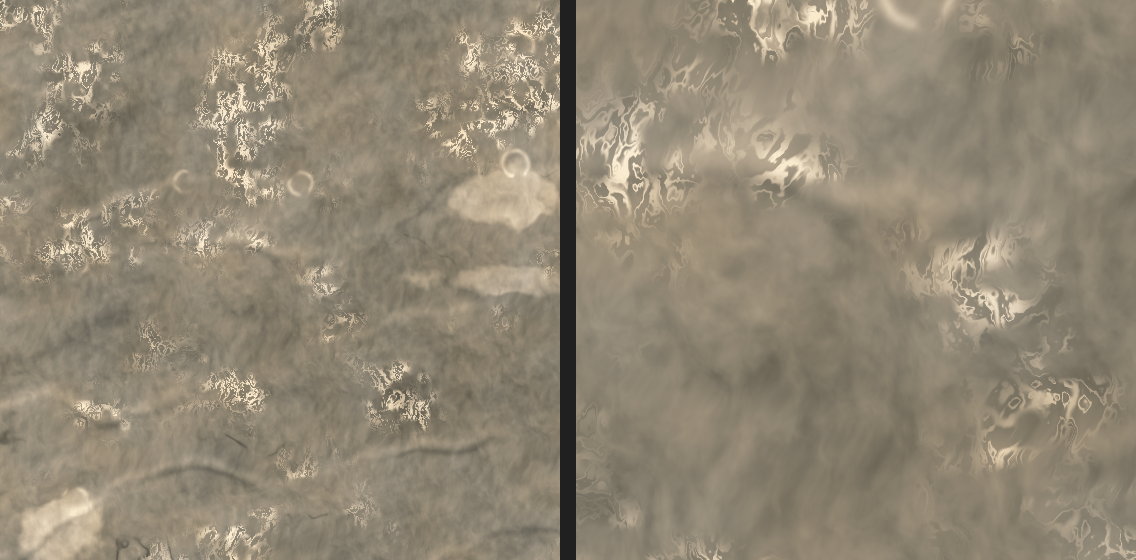
Left, the full canvas; right, a detail of the centre.
This texture is drawn by a three.js fragment shader. Its source:

```glsl
// Dry rangeland seen from high above: grey-brown soil with soft oblique streaks,
// clusters of pale crust, bare bright ground, faint tracks, rings and gullies.
// Layered value noise makes the soil; warped cellular noise makes the crust.
#define SOIL_TONE 0.545
#define SOIL_CONTRAST 0.30
#define GRAIN_CONTRAST 0.17
#define CRUST_SCALE 44.0
#define CRUST_BRIGHTNESS 0.30
#define TRACK_SLOPE 0.24
#define TRACK_COUNT 6
#define RING_CELLS 5.0
#define BARE_BRIGHTNESS 0.25

varying vec2 vUv;

vec2 hash2(vec2 p) {
  vec3 q = fract(p.xyx * vec3(0.1031, 0.1030, 0.0973));
  q += dot(q, q.yzx + 33.33);
  return fract((q.xx + q.yz) * q.zy);
}

float noise(vec2 p) {
  vec2 i = floor(p);
  vec2 f = fract(p);
  f = f * f * (3.0 - 2.0 * f);
  float low = mix(hash2(i).x, hash2(i + vec2(1.0, 0.0)).x, f.x);
  float high = mix(hash2(i + vec2(0.0, 1.0)).x, hash2(i + 1.0).x, f.x);
  return mix(low, high, f.y);
}

float fbm(vec2 p) {
  float sum = 0.0;
  float amp = 0.5;
  for (int i = 0; i < 4; i++) {
    sum += amp * noise(p);
    p = mat2(1.6, 1.2, -1.2, 1.6) * p + 17.3;
    amp *= 0.5;
  }
  return sum / 0.9375;
}

// Distances to the nearest and second nearest cell points.
vec2 cellular(vec2 p) {
  vec2 cell = floor(p);
  vec2 nearest = vec2(8.0);
  for (int y = -1; y <= 1; y++) {
    for (int x = -1; x <= 1; x++) {
      vec2 c = cell + vec2(float(x), float(y));
      float d = length(c + hash2(c) - p);
      nearest = d < nearest.x ? vec2(d, nearest.x) : vec2(nearest.x, min(nearest.y, d));
    }
  }
  return nearest;
}

float bump(float x) { return exp(-x * x); }

// Long pale tracks, each with a dark lower bank, fading in and out.
float tracks(vec2 p, float wobble) {
  float tone = 0.0;
  for (int i = 0; i < TRACK_COUNT; i++) {
    float k = float(i);
    float bend = 0.16 * noise(vec2(p.x * 3.5, k * 5.7)) + 0.04 * noise(vec2(p.x * 11.0, k * 3.1));
    float d = p.y - (0.19 * k - 0.24 + TRACK_SLOPE * p.x + bend + 0.04 * wobble);
    float pale = smoothstep(0.35, 0.7, noise(vec2(p.x * 4.0, k * 7.3 + 2.0)));
    float dark = smoothstep(0.4, 0.75, noise(vec2(p.x * 5.0, k * 9.1 + 40.0)));
    tone += 0.075 * pale * bump(d / 0.011) - 0.09 * dark * bump((d + 0.016) / 0.007);
  }
  return tone;
}

// Sparse broken rings, one at most in each coarse cell.
float rings(vec2 p, float wobble) {
  vec2 cell = floor(p * RING_CELLS);
  vec2 h = hash2(cell + 61.0);
  vec2 d = fract(p * RING_CELLS) - 0.3 - 0.4 * h;
  float radius = 0.09 + 0.05 * h.y;
  float edge = bump((length(d) - radius - 0.07 * wobble) / 0.022);
  return edge * step(0.74, h.x) * smoothstep(0.25, 0.6, noise(p * 55.0));
}

// Soft ragged patch around a centre.
float patchAt(vec2 p, vec2 centre, vec2 size, float rag) {
  return 1.0 - smoothstep(0.55, 1.15, length((p - centre) / size) + rag);
}

void main() {
  vec2 p = vUv;
  vec2 along = mat2(0.95, -0.31, 0.31, 0.95) * p;
  float ragged = fbm(p * 14.0 + 5.0) - 0.5;
  float broad = fbm(p * 5.0 + 31.0) - 0.5;

  // Soil: broad mottling, oblique streaks and fine grain.
  float streak = fbm(along * vec2(5.0, 24.0) + broad * 2.0) - 0.5;
  float grain = fbm(p * vec2(90.0, 62.0) + ragged * 3.0) - 0.5;
  float tone = SOIL_TONE + SOIL_CONTRAST * (0.5 * broad + 0.55 * streak + 0.3 * ragged);
  tone += GRAIN_CONTRAST * grain + tracks(p, ragged);
  float scrub = patchAt(p, vec2(0.70, 0.46), vec2(0.24, 0.13), 2.2 * ragged);
  tone -= 0.05 * scrub;

  // Bare ground: wide pale halos with bright cores.
  float halo = patchAt(p, vec2(0.12, 0.06), vec2(0.33, 0.20), 2.0 * ragged);
  halo = max(halo, patchAt(p, vec2(0.92, 0.66), vec2(0.20, 0.22), 2.4 * ragged));
  float core = patchAt(p, vec2(0.11, 0.06), vec2(0.07, 0.045), 2.5 * ragged);
  core = max(core, 0.8 * patchAt(p, vec2(0.91, 0.65), vec2(0.07, 0.05), 3.5 * ragged));
  core = max(core, 0.7 * patchAt(p, vec2(0.91, 0.50), vec2(0.12, 0.025), 3.0 * ragged));
  tone += 0.055 * halo + BARE_BRIGHTNESS * core;

  // Crust: broken, warped cell borders gathered in clusters.
  float cluster = smoothstep(0.49, 0.74, fbm(p * 7.0 + 83.0) + 0.09 * halo - 0.06 * scrub);
  vec2 cells = cellular(p * CRUST_SCALE + 5.0 * vec2(ragged, grain));
  float crust = 1.0 - smoothstep(0.04, 0.38, cells.y - cells.x);
  crust *= smoothstep(0.25, 0.7, noise(p * 58.0 + 9.0));
  tone += cluster * (CRUST_BRIGHTNESS * 1.5 * crust - 0.02) + 0.2 * rings(p, ragged);

  // Gullies: thin dark threads through the bare ground.
  float gully = bump((fbm(p * 8.0 + 120.0) - 0.5) / 0.014);
  tone -= 0.16 * gully * halo * smoothstep(0.5, 0.7, noise(p * 9.0 + 44.0));

  // Tint: cool grey in the dark, tan in the middle, cream in the light.
  tone = clamp(tone, 0.34, 0.98);
  vec3 tint = mix(vec3(1.0, 0.945, 0.82), vec3(1.0, 0.915, 0.785), smoothstep(0.44, 0.72, tone));
  tint = mix(tint, vec3(1.0, 0.937, 0.82), smoothstep(0.8, 0.95, tone));
  tint += vec3(0.0, 0.03, 0.07) * (noise(p * 17.0 + 70.0) - 0.5);
  gl_FragColor = vec4(tone * tint, 1.0);
}
```
